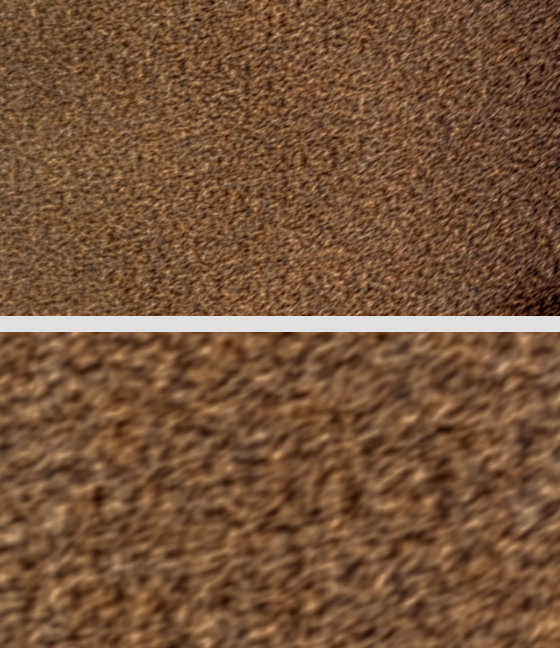
Top: the whole. Bottom: its middle third, enlarged.
This texture is drawn by a Shadertoy shader. Its source:

```glsl
// Worn brown carpet: short slanted fibres, faint vertical wear, dim right edge.
#define FIBRE_SCALE vec2(44.0, 72.0)
#define FINE_SCALE vec2(80.0, 118.0)
#define WEAR_SCALE vec2(38.0, 5.0)
#define GRAIN_CONTRAST 0.31
#define WEAR_CONTRAST 0.05
#define TINT_AMOUNT 0.065
#define EDGE_SHADE 0.20
#define BASE_BROWN vec3(0.452, 0.311, 0.205)
#define LIGHT_STEP vec3(1.0, 0.90, 0.72)
#define WARM_STEP vec3(0.45, 0.0, -0.50)

// Unit gradient direction for a lattice cell
vec2 cellGradient(vec2 cell) {
    vec3 h = fract(cell.xyx * vec3(0.1031, 0.1030, 0.0973));
    h += dot(h, h.yzx + 33.33);
    float angle = 6.28318 * fract((h.x + h.y) * h.z);
    return vec2(cos(angle), sin(angle));
}

float gradientNoise(vec2 p) {
    vec2 cell = floor(p), f = fract(p);
    vec2 blend = f * f * f * (f * (f * 6.0 - 15.0) + 10.0);
    vec2 e = vec2(0.0, 1.0);
    float a = dot(cellGradient(cell), f);
    float b = dot(cellGradient(cell + e.yx), f - e.yx);
    float c = dot(cellGradient(cell + e.xy), f - e.xy);
    float d = dot(cellGradient(cell + e.yy), f - e.yy);
    return mix(mix(a, b, blend.x), mix(c, d, blend.x), blend.y);
}

// Fibres lie flat on the left and rise more steeply to the right
vec2 fibreSpace(vec2 p) {
    p.y -= 0.10 * p.x + 0.14 * p.x * p.x;
    return p + 0.006 * vec2(gradientNoise(p * 17.0), gradientNoise(p * 17.0 + 41.0));
}

void mainImage(out vec4 fragColor, in vec2 fragCoord) {
    vec2 p = fragCoord / iResolution.y;
    vec2 q = fragCoord / iResolution.xy;
    vec2 fibre = fibreSpace(p);

    // Pile: coarse tufts, fine threads and a few pale flecks
    float tufts = gradientNoise(fibre * FIBRE_SCALE);
    float threads = gradientNoise(fibre * FINE_SCALE + 57.0);
    float clumps = gradientNoise(fibre * 24.0 + 13.0);
    float pile = tufts + 0.65 * threads + 0.30 * clumps;
    float fleck = smoothstep(0.38, 0.70, pile);
    float softness = mix(0.82, 1.05, smoothstep(0.0, 0.4, q.x));
    float light = GRAIN_CONTRAST * softness * pile + 0.05 * fleck;

    // Vertical wear and broad uneven brightness
    light += WEAR_CONTRAST * gradientNoise(p * WEAR_SCALE + 7.0);
    light += 0.05 * gradientNoise(p * 3.0 + 19.0);

    // Shade at the right edge, deepest in the lower corner
    float edge = smoothstep(0.68, 1.08, q.x);
    float corner = smoothstep(0.20, 0.0, length((q - vec2(1.0, 0.0)) * vec2(1.2, 1.0)));
    light += 0.012 - EDGE_SHADE * (0.5 * edge + 0.9 * corner);

    // Patches of orange and grey, warmest around the middle
    float tint = gradientNoise(p * 30.0 + 83.0) + 0.6 * gradientNoise(p * 9.0 + 29.0);
    float warmth = TINT_AMOUNT * tint + 0.025 * (1.0 - 5.0 * (q.x - 0.5) * (q.x - 0.5)) - 0.014;

    vec3 colour = BASE_BROWN + light * LIGHT_STEP + warmth * WARM_STEP;
    colour += vec3(0.0, -0.012, 0.012) * (q.x - 0.5);
    fragColor = vec4(clamp(colour, 0.0, 1.0), 1.0);
}
```
